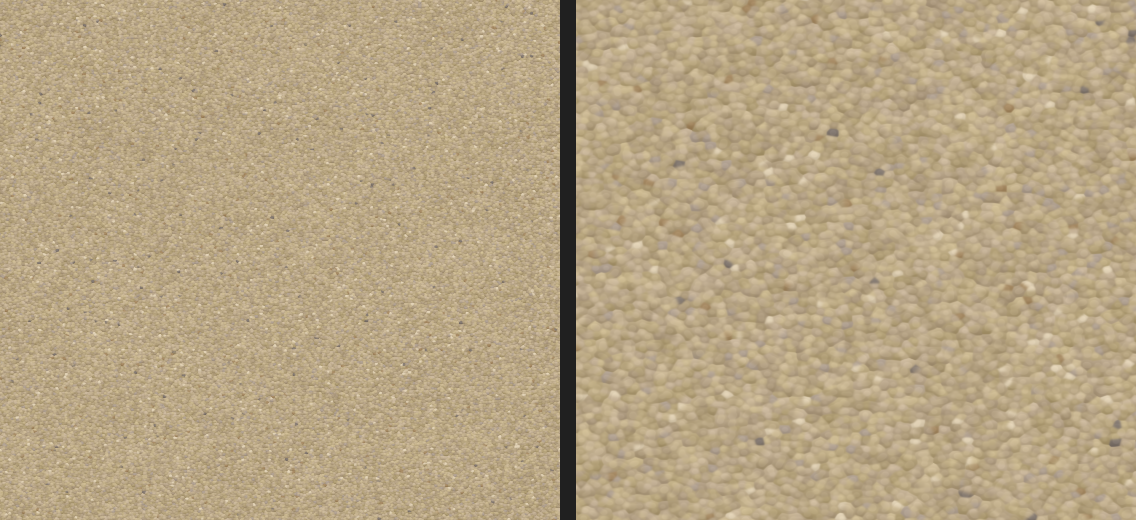
Left, the full canvas; right, a detail of the centre.
Reproduce this texture procedurally as a Shadertoy shader.

```glsl
// Fine, evenly packed sand: every jittered cell holds one tiny grain with its
// own tint. Neighbouring grains blend softly, are lit from above and darken in
// the gaps, while a few pale, slate and rust grains stand out mildly.

#define GRAIN_ROWS 252.0   // grains along the canvas height
#define GRAIN_WIDTH 1.3    // width of a grain relative to its height
#define SOFTNESS 6.5       // higher gives crisper grain borders
#define TONE_SPREAD 0.135  // brightness range between grains
#define HUE_SPREAD 0.052   // yellow to grey range between grains
#define RELIEF 0.066       // strength of the light from above
#define GAP_DEPTH 0.035    // darkening between grains
#define MOTTLE 0.022       // broad, faint unevenness
#define SAND vec3(0.731, 0.658, 0.525)

// Three random values in 0..1 for an integer cell
vec3 hash3(vec2 cell, uint seed) {
    uvec3 v = uvec3(uint(int(cell.x) + 4096), uint(int(cell.y) + 4096), seed);
    v = v * 1664525u + 1013904223u;
    v.x += v.y * v.z; v.y += v.z * v.x; v.z += v.x * v.y;
    v ^= v >> 16u;
    v.x += v.y * v.z; v.y += v.z * v.x; v.z += v.x * v.y;
    return vec3(v >> 8u) / 16777216.0;
}

float valueNoise(vec2 p, uint seed) {
    vec2 cell = floor(p), f = fract(p);
    f = f * f * (3.0 - 2.0 * f);
    float low = mix(hash3(cell, seed).x, hash3(cell + vec2(1, 0), seed).x, f.x);
    float high = mix(hash3(cell + vec2(0, 1), seed).x, hash3(cell + vec2(1, 1), seed).x, f.x);
    return mix(low, high, f.y);
}

// Common sand tint, or one of the rare minerals
vec3 grainColor(vec2 cell) {
    vec3 r = hash3(cell, 7u);
    float tone = (r.x - 0.5) * TONE_SPREAD;
    float hue = (r.y - 0.5) * HUE_SPREAD;
    vec3 color = SAND + tone + hue * vec3(-0.1, -0.15, 1.0);
    if (r.z < 0.003) color = vec3(0.50, 0.46, 0.43);       // slate
    else if (r.z < 0.009) color = vec3(0.64, 0.53, 0.38);  // rust
    else if (r.z < 0.040) color = vec3(0.68, 0.62, 0.56);  // grey quartz
    else if (r.z < 0.053) color = vec3(0.87, 0.81, 0.70);  // pale shell
    return color;
}

void mainImage(out vec4 fragColor, in vec2 fragCoord) {
    vec2 uv = fragCoord / iResolution.y;
    vec2 p = uv * GRAIN_ROWS / vec2(GRAIN_WIDTH, 1.0);
    vec2 home = floor(p);

    // Blend the surrounding grains by closeness
    vec3 colorSum = vec3(0.0);
    float weightSum = 0.0, slope = 0.0;
    for (int y = -1; y <= 1; y++) {
        for (int x = -1; x <= 1; x++) {
            vec2 cell = home + vec2(x, y);
            vec3 r = hash3(cell, 3u);
            vec2 offset = p - cell - r.xy;
            float weight = (0.6 + 0.8 * r.z) * exp(-SOFTNESS * dot(offset, offset));
            colorSum += weight * grainColor(cell);
            slope += weight * offset.y;
            weightSum += weight;
        }
    }
    vec3 color = colorSum / max(weightSum, 1e-5);

    // Light on upper faces, shade in the gaps
    color += RELIEF * slope / max(weightSum, 1e-5);
    color += GAP_DEPTH * (smoothstep(0.1, 0.7, weightSum) - 0.6);

    // Broad unevenness, stretched sideways
    float mottle = 0.5 * valueNoise(uv * vec2(5.0, 8.0), 11u)
                 + 0.5 * valueNoise(uv * vec2(22.0, 38.0), 13u);
    color += MOTTLE * (mottle - 0.5);

    fragColor = vec4(clamp(color, 0.0, 1.0), 1.0);
}
```
